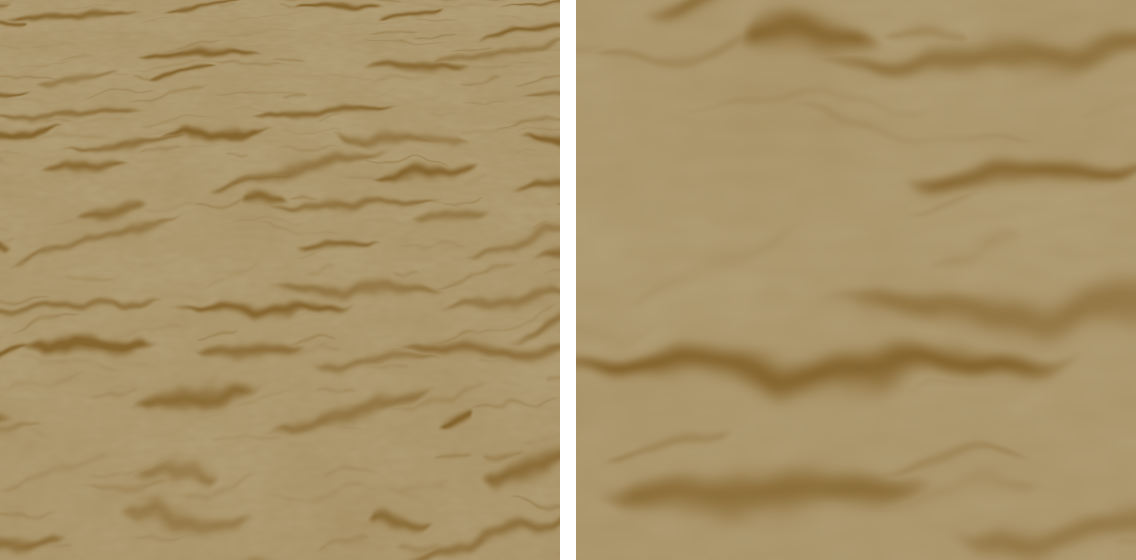
Left, the full canvas; right, a detail of the centre.
This texture is drawn by a Shadertoy shader. Its source:

```glsl
// Sunlit sand seen at a slant, with soft dark ripple creases that shrink into the distance.

#define NEAR_ROW 0.125      // row height at the bottom edge
#define ROW_SHRINK 0.085    // loss of row height up to the top edge
#define NEAR_COLUMN 0.28    // column width at the bottom edge
#define COLUMN_SHRINK 0.08  // loss of column width up to the top edge
#define CREASE_WIDTH 0.135  // half thickness of a crease, in rows
#define CREASE_SHARE 0.84   // share of cells holding a crease
#define WANDER 0.24         // waviness of the creases
#define FAINT_STRENGTH 0.30 // strength of the small secondary creases
#define MOTTLE 0.11         // broad tonal variation
#define GRAIN 0.07          // fine streaky variation
#define SAND_COLOR vec3(0.688, 0.609, 0.446)
#define CREASE_COLOR vec3(0.525, 0.400, 0.185)

vec4 hash4(vec2 p) {
    vec4 q = fract(p.xyxy * vec4(0.1031, 0.1030, 0.0973, 0.1099));
    q += dot(q, q.wzxy + 33.33);
    return fract((q.xxyz + q.yzzw) * q.zywx);
}

vec2 gradientAt(vec2 cell) {
    float angle = 6.2832 * hash4(cell).x;
    return vec2(cos(angle), sin(angle));
}

float gradientNoise(vec2 p) {
    vec2 i = floor(p), f = p - i;
    vec2 w = f * f * f * (f * (f * 6.0 - 15.0) + 10.0);
    vec2 e = vec2(0.0, 1.0);
    float low = mix(dot(gradientAt(i), f),
                    dot(gradientAt(i + e.yx), f - e.yx), w.x);
    float high = mix(dot(gradientAt(i + e.xy), f - e.xy),
                     dot(gradientAt(i + e.yy), f - e.yy), w.x);
    return mix(low, high, w.y);
}

// Rows and columns of the receding ground; rows are the integral of 1 / row height.
vec2 groundPlane(vec2 uv) {
    float remaining = max(1.0 - uv.y * ROW_SHRINK / NEAR_ROW, 0.05);
    float column = (uv.x - 0.5) / (NEAR_COLUMN - COLUMN_SHRINK * uv.y);
    return vec2(column, -log(remaining) / ROW_SHRINK);
}

// One tapered, bent stroke per cell, gathered from the neighbouring cells.
float creases(vec2 p, float seed) {
    vec2 cell = floor(p);
    float dark = 0.0;
    for (int j = -1; j <= 1; j++) {
        for (int i = -1; i <= 1; i++) {
            vec2 id = cell + vec2(i, j);
            vec4 place = hash4(id + seed);
            vec4 form = hash4(id + seed + 57.3);
            vec2 q = p - id - 0.5 - 0.75 * (place.xy - 0.5);

            float halfLength = mix(0.16, 0.72, place.z);
            float along = q.x / halfLength;
            float slope = mix(-0.30, 0.88, form.x);
            float bend = 0.12 * (form.y - 0.5) * sin(3.0 * along);
            float taper = max(1.0 - along * along, 0.0);
            float width = CREASE_WIDTH * mix(0.65, 1.35, form.z) * (0.25 + 0.75 * taper);
            float offset = (q.y - slope * q.x - bend) / width;

            float strength = mix(0.50, 1.05, form.w) * step(place.w, CREASE_SHARE);
            float stroke = exp(-offset * offset) * smoothstep(0.0, 0.55, taper);
            dark = max(dark, strength * stroke);
        }
    }
    return dark;
}

void mainImage(out vec4 fragColor, in vec2 fragCoord) {
    vec2 uv = fragCoord / iResolution.y;
    vec2 ground = groundPlane(uv);

    // Wander: bend the ground so that creases meander and vary in thickness.
    vec2 warped = ground;
    warped.y += WANDER * gradientNoise(ground * vec2(3.2, 0.9) + 11.0);
    warped.y += 0.35 * WANDER * gradientNoise(ground * vec2(8.0, 2.2) + 37.0);
    warped.x += 0.5 * WANDER * gradientNoise(ground * vec2(2.5, 1.8) + 71.0);

    // Creases: a main set and a fainter, smaller set.
    float dark = creases(warped + 40.0, 3.0);
    float faint = creases(warped * vec2(1.6, 1.7) + 90.0, 19.0);
    dark = max(dark, FAINT_STRENGTH * faint * faint);

    // Sand: broad mottling, flat streaks and a slightly deeper foreground.
    float mottle = gradientNoise(ground * vec2(1.3, 0.9) + 5.0)
                 + 0.6 * gradientNoise(ground * vec2(3.0, 2.6) + 23.0);
    float grain = gradientNoise(ground * vec2(9.0, 7.0) + 50.0)
                + 0.6 * gradientNoise(uv * vec2(45.0, 100.0));
    float tone = 0.03 + 0.06 * (1.0 - uv.y) + MOTTLE * mottle + GRAIN * grain;

    float shade = clamp(tone + dark * (1.0 - 0.3 * tone), -0.12, 1.0);
    fragColor = vec4(mix(SAND_COLOR, CREASE_COLOR, shade), 1.0);
}
```
